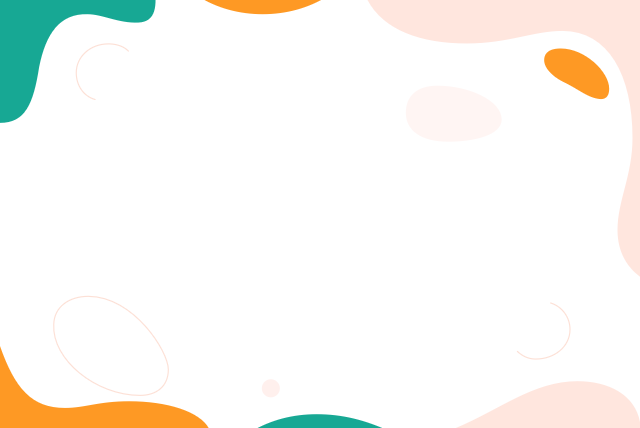
A WebGL 1 fragment shader for this background:

```glsl
precision highp float;
// White backdrop framed by flat organic blobs and thin pink outlines.
uniform vec2 u_resolution;

const vec2 CANVAS = vec2(7.68, 5.12);  // design units, y runs downward
const float STEPS = 16.0;
const float LINE_HALF_WIDTH = 0.007;

const vec3 WHITE = vec3(1.0);
const vec3 TEAL = vec3(0.09, 0.66, 0.58);
const vec3 ORANGE = vec3(0.995, 0.6, 0.14);
const vec3 PINK = vec3(1.0, 0.9, 0.87);
const vec3 PALE = vec3(1.0, 0.96, 0.953);
const vec3 BLUSH = vec3(1.0, 0.94, 0.93);
const vec3 LINE = vec3(0.99, 0.88, 0.84);

// A path tracks its pen, squared distance and side (-1 is inside).
struct Path { vec2 pen; float dist2; float side; };

Path moveTo(float x, float y) { return Path(vec2(x, y), 1e4, 1.0); }

void lineTo(inout Path path, vec2 p, vec2 to) {
  vec2 e = path.pen - to, w = p - to;
  vec2 gap = w - e * clamp(dot(w, e) / max(dot(e, e), 1e-8), 0.0, 1.0);
  path.dist2 = min(path.dist2, dot(gap, gap));
  bvec3 c = bvec3(p.y >= to.y, p.y < path.pen.y, e.x * w.y > e.y * w.x);
  if (all(c) || all(not(c))) path.side = -path.side;
  path.pen = to;
}

void lineTo(inout Path path, vec2 p, float x, float y) { lineTo(path, p, vec2(x, y)); }

// Cubic Bezier from the pen through two handles to an end point
void curveTo(inout Path path, vec2 p, float bx, float by, float cx, float cy, float x, float y) {
  vec2 a = path.pen, b = vec2(bx, by), c = vec2(cx, cy), d = vec2(x, y);
  for (float i = 1.0; i <= STEPS; i++) {
    float t = i / STEPS, s = 1.0 - t;
    lineTo(path, p, a * s * s * s + 3.0 * s * t * (b * s + c * t) + d * t * t * t);
  }
}

float coverage(float dist, float px) { return clamp(0.5 - dist / px, 0.0, 1.0); }

void fill(inout vec3 color, Path path, vec3 tint, float px) {
  color = mix(color, tint, coverage(path.side * sqrt(path.dist2), px));
}

void stroke(inout vec3 color, Path path, float px) {
  color = mix(color, LINE, coverage(sqrt(path.dist2) - LINE_HALF_WIDTH, px));
}

// Blobs running off the top and right edges
void upperBlobs(inout vec3 color, vec2 p, float px) {
  Path teal = moveTo(1.85, -0.2);
  curveTo(teal, p, 1.89, 0.08, 1.87, 0.26, 1.66, 0.27);
  curveTo(teal, p, 1.42, 0.28, 1.23, 0.17, 1.05, 0.17);
  curveTo(teal, p, 0.72, 0.16, 0.55, 0.4, 0.47, 0.8);
  curveTo(teal, p, 0.4, 1.25, 0.3, 1.47, 0.0, 1.47);
  lineTo(teal, p, -0.3, 1.47); lineTo(teal, p, -0.3, -0.2); lineTo(teal, p, 1.85, -0.2);
  fill(color, teal, TEAL, px);

  Path cap = moveTo(2.37, -0.05);
  curveTo(cap, p, 2.6, 0.1, 2.88, 0.17, 3.15, 0.17);
  curveTo(cap, p, 3.43, 0.17, 3.7, 0.1, 3.94, -0.05);
  lineTo(cap, p, 2.37, -0.05);
  fill(color, cap, ORANGE, px);

  Path pink = moveTo(4.41, 0.0);
  curveTo(pink, p, 4.6, 0.36, 5.05, 0.52, 5.6, 0.52);
  curveTo(pink, p, 6.1, 0.52, 6.4, 0.37, 6.75, 0.37);
  curveTo(pink, p, 7.3, 0.37, 7.59, 0.9, 7.59, 1.65);
  curveTo(pink, p, 7.59, 2.1, 7.41, 2.4, 7.41, 2.75);
  curveTo(pink, p, 7.41, 3.02, 7.53, 3.2, 7.68, 3.31);
  lineTo(pink, p, 8.0, 3.5); lineTo(pink, p, 8.0, -0.3);
  lineTo(pink, p, 4.3, -0.3); lineTo(pink, p, 4.41, 0.0);
  fill(color, pink, PINK, px);
}

// Blobs rising from the bottom edge
void lowerBlobs(inout vec3 color, vec2 p, float px) {
  Path orange = moveTo(-0.3, 3.2);
  lineTo(orange, p, 0.0, 4.14);
  curveTo(orange, p, 0.18, 4.65, 0.38, 4.88, 0.78, 4.88);
  curveTo(orange, p, 1.02, 4.88, 1.18, 4.8, 1.55, 4.8);
  curveTo(orange, p, 2.0, 4.8, 2.4, 4.92, 2.51, 5.13);
  lineTo(orange, p, 2.55, 5.4); lineTo(orange, p, -0.3, 5.4); lineTo(orange, p, -0.3, 3.2);
  fill(color, orange, ORANGE, px);

  Path teal = moveTo(3.0, 5.17);
  curveTo(teal, p, 3.25, 5.02, 3.52, 4.955, 3.8, 4.955);
  curveTo(teal, p, 4.1, 4.955, 4.38, 5.02, 4.7, 5.17);
  lineTo(teal, p, 3.0, 5.17);
  fill(color, teal, TEAL, px);

  Path pink = moveTo(5.2, 5.24);
  lineTo(pink, p, 5.47, 5.12);
  curveTo(pink, p, 6.0, 4.9, 6.4, 4.56, 6.93, 4.56);
  curveTo(pink, p, 7.3, 4.56, 7.62, 4.72, 7.68, 5.05);
  lineTo(pink, p, 7.75, 5.4); lineTo(pink, p, 5.2, 5.24);
  fill(color, pink, PINK, px);
}

// Free-floating shapes
void floatingBlobs(inout vec3 color, vec2 p, float px) {
  Path bean = moveTo(6.53, 0.72);
  curveTo(bean, p, 6.53, 0.62, 6.61, 0.58, 6.73, 0.58);
  curveTo(bean, p, 7.02, 0.58, 7.31, 0.86, 7.31, 1.06);
  curveTo(bean, p, 7.31, 1.15, 7.27, 1.19, 7.2, 1.185);
  curveTo(bean, p, 7.05, 1.17, 6.95, 1.07, 6.76, 0.98);
  curveTo(bean, p, 6.62, 0.91, 6.53, 0.81, 6.53, 0.72);
  fill(color, bean, ORANGE, px);

  Path pebble = moveTo(4.87, 1.35);
  curveTo(pebble, p, 4.87, 1.15, 5.0, 1.025, 5.25, 1.025);
  curveTo(pebble, p, 5.62, 1.025, 6.02, 1.2, 6.02, 1.43);
  curveTo(pebble, p, 6.02, 1.62, 5.68, 1.695, 5.38, 1.695);
  curveTo(pebble, p, 5.05, 1.695, 4.87, 1.56, 4.87, 1.35);
  fill(color, pebble, PALE, px);
  color = mix(color, BLUSH, coverage(distance(p, vec2(3.25, 4.645)) - 0.108, px));
}

// Thin oval and two open arcs
void outlines(inout vec3 color, vec2 p, float px) {
  Path oval = moveTo(0.645, 3.88);
  curveTo(oval, p, 0.65, 3.67, 0.83, 3.545, 1.06, 3.545);
  curveTo(oval, p, 1.6, 3.545, 2.02, 4.2, 2.02, 4.42);
  curveTo(oval, p, 2.02, 4.62, 1.88, 4.73, 1.68, 4.73);
  curveTo(oval, p, 1.15, 4.73, 0.62, 4.3, 0.645, 3.88);
  stroke(color, oval, px);

  Path arc = moveTo(1.54, 0.61);
  curveTo(arc, p, 1.48, 0.55, 1.39, 0.525, 1.3, 0.525);
  curveTo(arc, p, 1.08, 0.525, 0.915, 0.68, 0.915, 0.87);
  curveTo(arc, p, 0.915, 1.02, 1.0, 1.15, 1.14, 1.19);
  stroke(color, arc, px);

  arc = moveTo(6.61, 3.625);
  curveTo(arc, p, 6.75, 3.67, 6.84, 3.8, 6.84, 3.94);
  curveTo(arc, p, 6.84, 4.15, 6.65, 4.295, 6.43, 4.295);
  curveTo(arc, p, 6.34, 4.295, 6.27, 4.26, 6.21, 4.205);
  stroke(color, arc, px);
}

void main() {
  vec2 uv = gl_FragCoord.xy / u_resolution;
  vec2 p = vec2(uv.x, 1.0 - uv.y) * CANVAS;
  float px = CANVAS.y / u_resolution.y;
  vec3 color = WHITE;
  upperBlobs(color, p, px);
  lowerBlobs(color, p, px);
  floatingBlobs(color, p, px);
  outlines(color, p, px);
  gl_FragColor = vec4(color, 1.0);
}
```
